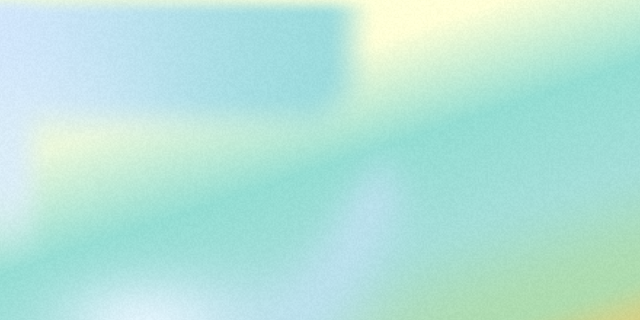
Write a Shadertoy shader that draws this background.

```glsl
// Soft pastel mesh gradient: a diagonal teal ridge fades up to cream and down to green,
// with blurred blue shapes laid over it (a rounded panel, a side strip, a curved plume
// and a low glow), finished with a faint film grain.

// Canvas space: x in 0..2, y in 0..1, origin at the lower left.
const vec2  CANVAS = vec2(2.0, 1.0);

const float RIDGE_BASE  = 0.14;   // ridge height at the left edge
const float RIDGE_SLOPE = 0.333;
const float CREAM_REACH = 0.34;   // height over the ridge where cream is full

const vec2  PANEL_CORNER = vec2(1.10, 0.62);  // lower right corner of the panel
const float PANEL_RADIUS = 0.16;
const float PANEL_BLUR   = 0.085;

const float GRAIN_ROWS   = 220.0;
const float GRAIN_AMOUNT = 0.035;

const vec3 TEAL       = vec3(0.580, 0.868, 0.828);
const vec3 AQUA       = vec3(0.645, 0.870, 0.850);
const vec3 GREEN      = vec3(0.680, 0.862, 0.690);
const vec3 OCHRE      = vec3(0.830, 0.820, 0.530);
const vec3 CREAM      = vec3(1.000, 1.000, 0.845);
const vec3 PALE_LIME  = vec3(0.920, 0.972, 0.860);
const vec3 PERIWINKLE = vec3(0.830, 0.905, 0.990);
const vec3 ICE        = vec3(0.855, 0.928, 0.970);
const vec3 LAGOON     = vec3(0.615, 0.862, 0.868);
const vec3 SKY        = vec3(0.735, 0.880, 0.930);
const vec3 FROST      = vec3(0.885, 0.952, 0.985);

float hash(vec2 cell) {
    vec3 q = fract(vec3(cell.xyx) * 0.1031);
    q += dot(q, q.yzx + 33.33);
    return fract((q.x + q.y) * q.z);
}

float valueNoise(vec2 p) {
    vec2 cell = floor(p), f = fract(p);
    f = f * f * (3.0 - 2.0 * f);
    float low  = mix(hash(cell), hash(cell + vec2(1, 0)), f.x);
    float high = mix(hash(cell + vec2(0, 1)), hash(cell + vec2(1, 1)), f.x);
    return mix(low, high, f.y);
}

// 1 below edge - blur, 0 above edge + blur
float softBelow(float edge, float blur, float v) {
    return 1.0 - smoothstep(edge - blur, edge + blur, v);
}

float glow(vec2 p, vec2 center, vec2 radius) {
    vec2 q = (p - center) / radius;
    return exp(-dot(q, q));
}

// Diagonal gradient with a crease along the ridge
vec3 ridgeGradient(vec2 p) {
    float d = p.y - RIDGE_BASE - RIDGE_SLOPE * p.x;
    vec3 light = mix(PALE_LIME, CREAM, smoothstep(0.5, 1.25, p.x));
    vec3 above = mix(TEAL, light, clamp(d / CREAM_REACH, 0.0, 1.0));
    vec3 below = mix(TEAL, AQUA, clamp(-d / 0.33, 0.0, 1.0));
    below = mix(below, GREEN, smoothstep(0.30, 0.66, -d));
    below = mix(below, OCHRE, smoothstep(0.66, 0.82, -d));
    return d > 0.0 ? above : below;
}

// Panel in the upper left, open to the left, rounded at its lower right corner
float panelMask(vec2 p) {
    vec2 q = vec2(p.x - PANEL_CORNER.x, PANEL_CORNER.y - p.y) + PANEL_RADIUS;
    float d = length(max(q, 0.0)) + min(max(q.x, q.y), 0.0) - PANEL_RADIUS;
    return softBelow(0.0, PANEL_BLUR, d) * softBelow(0.985, 0.035, p.y);
}

// Curved plume that widens toward the bottom edge
float plumeMask(vec2 p) {
    float drop = 0.52 - p.y;
    float axis = 1.19 - drop * drop;
    float width = 0.075 + 0.20 * max(drop, 0.0);
    float q = (p.x - axis) / width;
    return exp(-q * q) * softBelow(0.46, 0.12, p.y);
}

void mainImage(out vec4 fragColor, in vec2 fragCoord) {
    vec2 p = fragCoord / iResolution.xy * CANVAS;
    vec3 color = ridgeGradient(p);

    // Side strip, then the panel over it
    float strip = softBelow(0.10, 0.07, p.x) * smoothstep(0.12, 0.46, p.y)
                * softBelow(0.985, 0.035, p.y);
    color = mix(color, ICE, strip);
    vec3 panel = mix(PERIWINKLE, LAGOON, smoothstep(-0.15, 1.08, p.x));
    panel = mix(panel, ICE, 0.7 * softBelow(0.74, 0.16, p.y) * softBelow(0.35, 0.35, p.x));
    color = mix(color, panel, panelMask(p));

    // Plume and low glow
    color = mix(color, SKY, 0.9 * plumeMask(p));
    color = mix(color, SKY, 0.8 * glow(p, vec2(0.70, -0.03), vec2(0.42, 0.16)));
    color = mix(color, FROST, 0.95 * glow(p, vec2(0.45, -0.02), vec2(0.25, 0.14)));

    // Grain
    color += GRAIN_AMOUNT * (valueNoise(p * GRAIN_ROWS) - 0.5);
    fragColor = vec4(clamp(color, 0.0, 1.0), 1.0);
}
```
